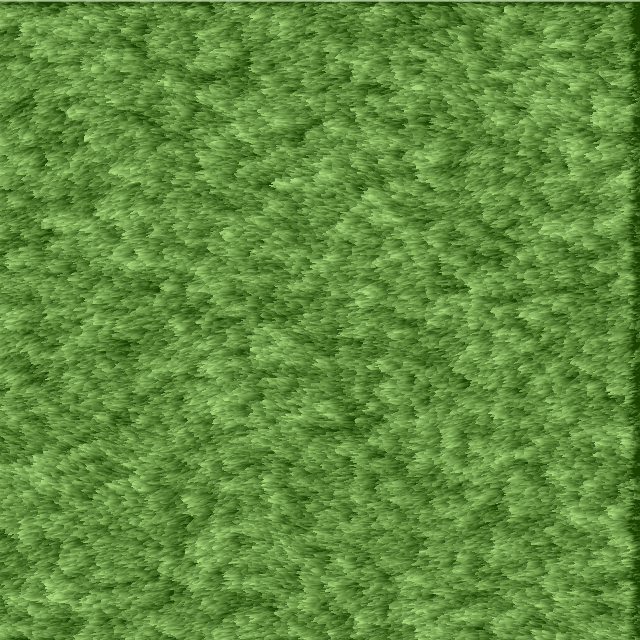
Write a Shadertoy shader that draws this texture.

```glsl
// Short plush grass, combed sideways. Each pixel walks from the blade tips
// down to the roots along the combing direction until it meets a blade;
// the height it meets, the tuft and the blade's own shade give the tone.

#define STEPS 32
#define BLADE_LENGTH 0.034
#define BLADE_DENSITY vec2(250.0, 370.0)
#define TUFT_DENSITY vec2(50.0, 58.0)
#define COMB_ANGLE 0.06
#define COMB_SPREAD 0.8
#define MEAN_HEIGHT 0.53
#define CONTRAST 1.9
#define DARK_GREEN vec3(0.23, 0.39, 0.11)
#define LIGHT_GREEN vec3(0.54, 0.72, 0.38)
#define RIM_COLOR vec3(0.78, 0.88, 0.70)

float hash(vec2 p) {
    vec3 q = fract(vec3(p.xyx) * 0.1031);
    q += dot(q, q.yzx + 33.33);
    return fract((q.x + q.y) * q.z);
}

float valueNoise(vec2 p) {
    vec2 cell = floor(p);
    vec2 f = fract(p);
    f = f * f * (3.0 - 2.0 * f);
    float low = mix(hash(cell), hash(cell + vec2(1.0, 0.0)), f.x);
    float high = mix(hash(cell + vec2(0.0, 1.0)), hash(cell + vec2(1.0)), f.x);
    return mix(low, high, f.y);
}

// Soft mounds in two sizes
float tuft(vec2 p) {
    return 0.6 * valueNoise(p * TUFT_DENSITY + 11.0)
         + 0.4 * valueNoise(p * TUFT_DENSITY * 2.1 + 57.0);
}

float bladeHeight(vec2 root) {
    return 0.52 * tuft(root) + 0.48 * valueNoise(root * BLADE_DENSITY + 140.0);
}

// Returns the root position in xy and the visible height in z
vec3 findBlade(vec2 p, vec2 toRoot) {
    float stepSize = 0.85 / float(STEPS);
    float height = 0.95;
    float lastGap = -1.0;
    for (int i = 0; i < STEPS; i++) {
        float gap = bladeHeight(p + toRoot * height) - height;
        if (gap >= 0.0) {
            height += stepSize * gap / (gap - lastGap);
            break;
        }
        lastGap = gap;
        height -= stepSize;
    }
    return vec3(p + toRoot * height, height);
}

void mainImage(out vec4 fragColor, in vec2 fragCoord) {
    vec2 p = fragCoord / iResolution.xy;
    float pixel = 1.0 / iResolution.y;

    // Combing direction drifts gently over the lawn
    float angle = COMB_ANGLE + COMB_SPREAD * (valueNoise(p * 7.0 + 3.0) - 0.5);
    vec2 toRoot = BLADE_LENGTH * vec2(cos(angle), sin(angle));
    vec3 blade = findBlade(p, toRoot);

    // Height, mound light, single blade shade and broad patches
    float mound = tuft(blade.xy);
    float shade = valueNoise(blade.xy * BLADE_DENSITY * 1.15 + 400.0);
    float patches = valueNoise(p * 15.0 + 70.0);
    float tone = 0.52 + CONTRAST * (blade.z - MEAN_HEIGHT);
    tone += 0.45 * (mound - 0.53) + 0.65 * (shade - 0.5) + 0.25 * (patches - 0.5);

    // Bare, shadowed roots along the right and top borders
    float ragged = 0.006 * (shade - 0.5);
    float rightShadow = 1.0 - smoothstep(0.002, 0.021, 1.0 - p.x + ragged);
    float topShadow = 1.0 - smoothstep(0.003, 0.015, 1.0 - p.y + 0.5 * ragged);
    tone -= 0.75 * max(rightShadow, topShadow);

    vec3 color = mix(DARK_GREEN, LIGHT_GREEN, clamp(tone, -0.4, 1.4));

    // Thin pale rim at the very top
    float rim = smoothstep(-0.5 * pixel, 0.5 * pixel, p.y - 0.9975);
    color = mix(color, RIM_COLOR, 0.8 * rim);

    fragColor = vec4(color, 1.0);
}
```
